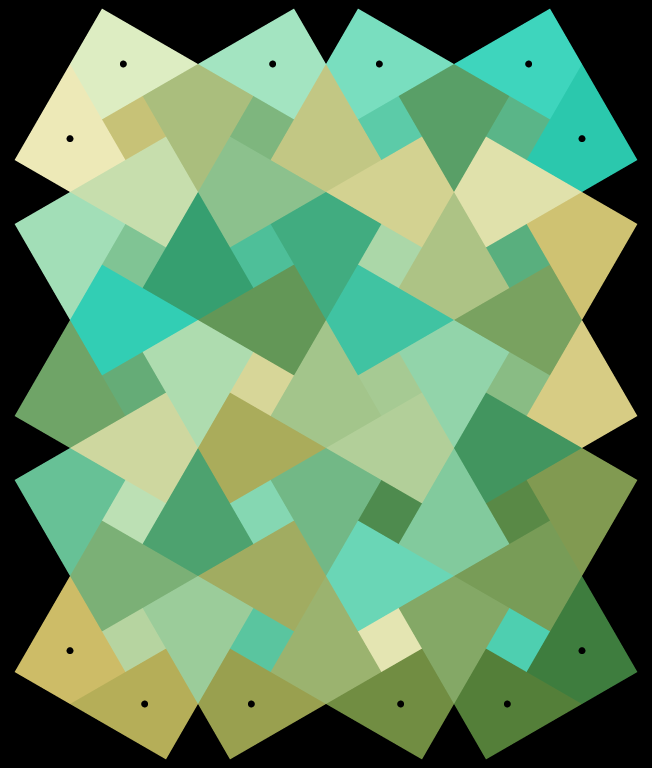
Reproduce this pattern procedurally as a Shadertoy shader.

```glsl
// Patchwork of right-angled kites and small squares in shuffled gradient colours on black.
#define COLS 4
#define ROWS 5
#define FRAME vec2(5.08, 6.0)             // canvas size in cells
#define TOP_LEFT vec3(0.95, 0.94, 0.765)
#define TOP_RIGHT vec3(0.16, 0.825, 0.74)
#define LOW_LEFT vec3(0.79, 0.72, 0.37)
#define LOW_RIGHT vec3(0.25, 0.46, 0.20)
#define BACKGROUND vec3(0.0)
#define DOT_RADIUS 0.027
#define SEED 11
#define SAMPLES 4                         // per axis

const float TAN30 = 0.57735;
const float TAN60 = 1.73205;
const float KITE_CENTROID = 7.0 / 12.0;   // distance from the sharp tip

// Four-corner gradient, with v running downwards
vec3 gradientColor(vec2 uv) {
    return mix(mix(TOP_LEFT, TOP_RIGHT, uv.x), mix(LOW_LEFT, LOW_RIGHT, uv.x), uv.y);
}

// Cubing modulo 71 permutes the piece numbers; each slot gets an evenly spread colour
vec3 shuffledColor(int piece) {
    int n = (piece + SEED) % 71;
    int slot = n * n * n % 71;
    vec2 uv = fract(0.5 + float(slot) * vec2(0.75488, 0.56984));
    return gradientColor(vec2(uv.x, mix(0.06, 0.94, uv.y)));
}

// Colour at p, in cells from the top left lattice point
vec3 patchwork(vec2 p) {
    ivec2 cell = ivec2(floor(p));
    ivec2 grid = ivec2(COLS, ROWS);

    // One kite lies along each of the four cell edges
    for (int k = 0; k < 4; k++) {
        bool upright = k > 1;
        ivec2 start = cell + (upright ? ivec2(k - 2, 0) : ivec2(0, k));
        ivec2 last = grid - (upright ? ivec2(0, 1) : ivec2(1, 0));
        if (any(lessThan(start, ivec2(0))) || any(greaterThan(start, last))) continue;

        // Sharp tips alternate between the ends of the edges
        vec2 q = p - vec2(start);
        if (upright) q = q.yx;
        bool sharpStart = (((start.x + start.y) & 1) == 1) != upright;
        float t = sharpStart ? q.x : 1.0 - q.x;
        if (abs(q.y) > min(t * TAN30, (1.0 - t) * TAN60)) continue;

        // Anchored kites keep their place in the gradient and carry a dot
        bool anchored = upright
            ? (start.x == 0 || start.x == COLS) && (start.y == 0 || start.y == ROWS - 1)
            : start.y == 0 || start.y == ROWS;
        if (anchored) {
            if (length(vec2(t - KITE_CENTROID, q.y)) < DOT_RADIUS) return BACKGROUND;
            float along = sharpStart ? KITE_CENTROID : 1.0 - KITE_CENTROID;
            vec2 center = vec2(start) + (upright ? vec2(0.0, along) : vec2(along, 0.0));
            return gradientColor(center / vec2(grid));
        }
        int piece = upright
            ? COLS * (ROWS + 1) + start.y * (COLS + 1) + start.x
            : start.y * COLS + start.x;
        return shuffledColor(piece);
    }

    // The gap left inside each cell is a tilted square
    if (any(lessThan(cell, ivec2(0))) || any(greaterThanEqual(cell, grid))) return BACKGROUND;
    int kites = COLS * (ROWS + 1) + (COLS + 1) * ROWS;
    return shuffledColor(kites + cell.y * COLS + cell.x);
}

void mainImage(out vec4 fragColor, in vec2 fragCoord) {
    float cellSize = min(iResolution.x / FRAME.x, iResolution.y / FRAME.y);
    vec3 sum = vec3(0.0);

    // Average a grid of samples for smooth edges
    for (int j = 0; j < SAMPLES; j++) {
        for (int i = 0; i < SAMPLES; i++) {
            vec2 offset = (vec2(i, j) + 0.5) / float(SAMPLES) - 0.5;
            vec2 p = (fragCoord + offset - 0.5 * iResolution.xy) / cellSize;
            sum += patchwork(vec2(p.x, -p.y) + 0.5 * vec2(COLS, ROWS));
        }
    }
    fragColor = vec4(sum / float(SAMPLES * SAMPLES), 1.0);
}
```
